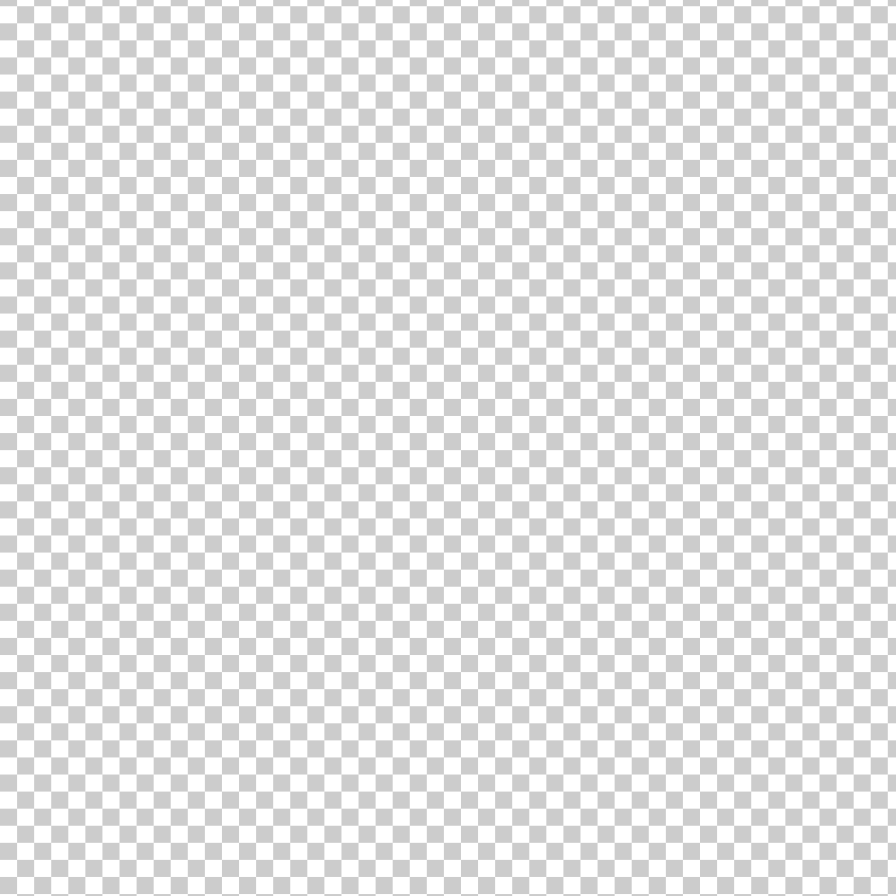
Give the GLSL for this pattern, as a Shadertoy shader.

```glsl
// A fine two-tone checkerboard of grey and white squares, cropped at the edges.
// Each axis is a smoothed square wave of +1 and -1; the sign of their product
// picks the colour, so the edges stay even at any canvas size.

const float CELLS_ACROSS = 52.48;            // squares along the canvas side
const vec2 GRID_OFFSET = vec2(0.0, 0.115);   // grid shift, in squares
const vec3 GREY = vec3(0.8);
const vec3 WHITE = vec3(1.0);

// Signed distance to the nearest grid line: positive in even cells.
vec2 cellDistance(vec2 p) {
    return abs(mod(p - 0.5, 2.0) - 1.0) - 0.5;
}

// Checker value from -1 (odd squares) to +1 (even squares).
float checker(vec2 p, float pixelWidth) {
    vec2 wave = clamp(cellDistance(p) / (0.5 * pixelWidth), -1.0, 1.0);
    return wave.x * wave.y;
}

void mainImage(out vec4 fragColor, in vec2 fragCoord) {
    // Grid coordinates, one unit per square
    float pixelWidth = CELLS_ACROSS / iResolution.y;
    vec2 gridPos = fragCoord * pixelWidth - GRID_OFFSET;

    // Blend the two tones across the softened edges
    float greyCover = 0.5 + 0.5 * checker(gridPos, pixelWidth);
    fragColor = vec4(mix(WHITE, GREY, greyCover), 1.0);
}
```
